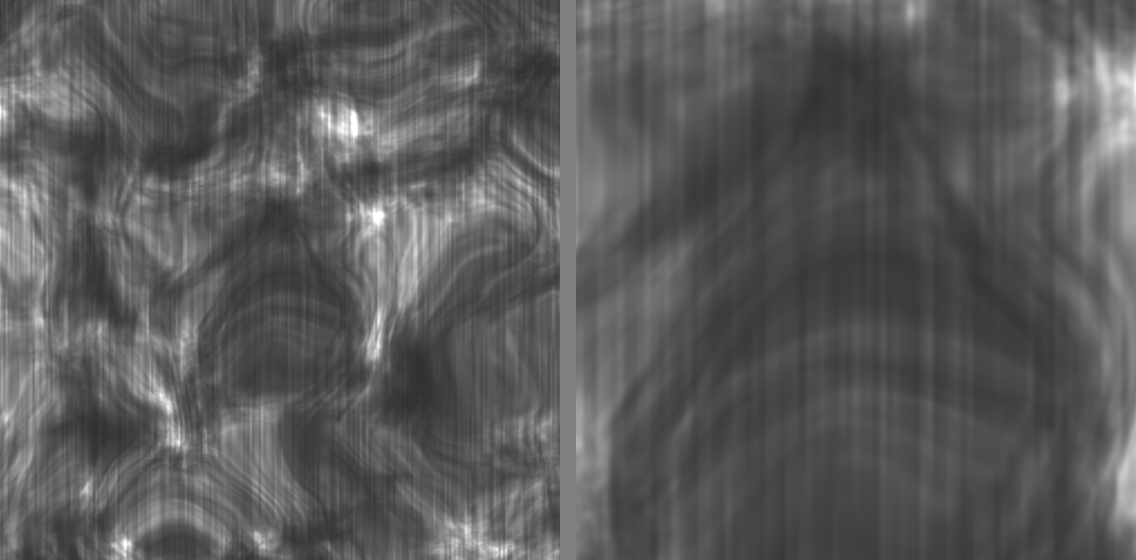
Left: the whole. Right: its middle third, enlarged.
Reproduce this texture procedurally as a WebGL 1 fragment shader.

```glsl
precision highp float;
// Smoky grey brushed surface: fractal clouds in a gently bent domain,
// combed by fine strands that follow the bends, then overlaid with
// straight vertical hairlines. An exponential curve sets the grey tones.

uniform vec2 u_resolution;

#define CLOUD_SCALE vec2(7.5, 9.0)     // cloud cells across the canvas
#define CLOUD_CONTRAST 1.85
#define CLOUD_ROUGHNESS 0.56
#define BEND_SCALE 5.6                 // bends across the canvas
#define BEND_AMOUNT 0.105
#define STRAND_SCALE vec2(92.0, 7.0)   // strands across and along the bends
#define STRAND_CONTRAST 0.46
#define HAIRLINE_SCALE vec2(250.0, 9.0)
#define HAIRLINE_CONTRAST 0.42
#define MID_GREY 0.36
#define TONE_SPREAD 0.30
#define HIGHLIGHT_LIFT 0.03

float hash(vec2 cell) {
  vec3 h = fract(cell.xyx * vec3(0.1031, 0.1030, 0.0973));
  h += dot(h, h.yzx + 33.33);
  return fract((h.x + h.y) * h.z);
}

// Smooth value noise from -1 to 1
float noise(vec2 p) {
  vec2 cell = floor(p);
  vec2 f = fract(p);
  vec2 s = f * f * (3.0 - 2.0 * f);
  float low = mix(hash(cell), hash(cell + vec2(1.0, 0.0)), s.x);
  float high = mix(hash(cell + vec2(0.0, 1.0)), hash(cell + 1.0), s.x);
  return 2.0 * mix(low, high, s.y) - 1.0;
}

// Sum of rotated octaves
float clouds(vec2 p) {
  float sum = 0.0;
  float amplitude = 1.0;
  for (int octave = 0; octave < 5; octave++) {
    sum += amplitude * noise(p);
    p = mat2(1.62, 1.21, -1.21, 1.62) * p + 17.3;
    amplitude *= CLOUD_ROUGHNESS;
  }
  return sum;
}

// Broad bends with a weaker, smaller ripple
vec2 bend(vec2 p) {
  vec2 q = p * BEND_SCALE;
  vec2 broad = vec2(noise(q + 23.7), noise(q + vec2(41.2, 19.6)));
  vec2 ripple = vec2(noise(q * 2.3 + 8.1), noise(q * 2.3 + vec2(27.4, 63.9)));
  return p + BEND_AMOUNT * (broad + 0.22 * ripple);
}

// Two widths of strands, stretched along y
float strands(vec2 p, vec2 scale) {
  return noise(p * scale + 11.0) + 0.6 * noise(p * scale * vec2(0.47, 0.7) + 73.0);
}

void main() {
  vec2 p = gl_FragCoord.xy / u_resolution;
  vec2 bent = bend(p);

  float level = CLOUD_CONTRAST * clouds(bent * CLOUD_SCALE + 31.0);
  level += STRAND_CONTRAST * strands(bent, STRAND_SCALE);
  level += HAIRLINE_CONTRAST * strands(p, HAIRLINE_SCALE);

  // Compressed darks and long, soft highlights
  float grey = MID_GREY * exp(TONE_SPREAD * level + HIGHLIGHT_LIFT * level * level);
  gl_FragColor = vec4(vec3(clamp(grey, 0.0, 1.0)), 1.0);
}
```
